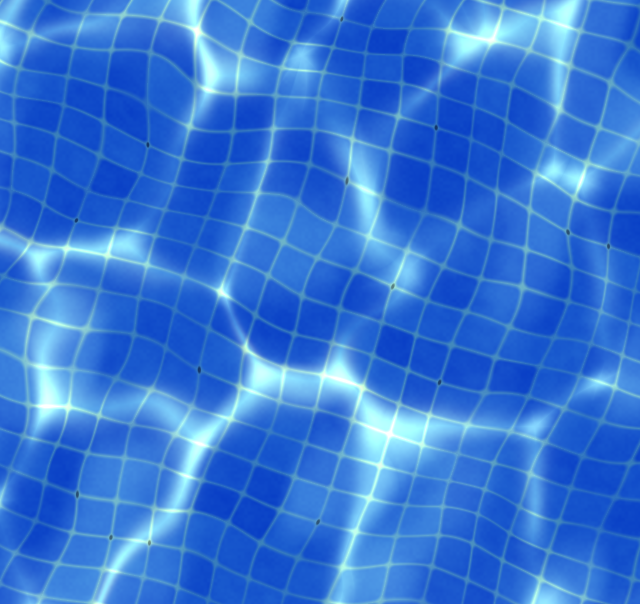
A WebGL 1 fragment shader for this texture:

```glsl
precision highp float;
// Blue pool tiles seen through rippling water: a tilted grid of rounded tiles
// is bent by smooth noise, then lit by a warped, broken cellular net of
// caustics with soft halos, glowing junctions and faint colour fringes.

uniform vec2 u_resolution;

// Tile grid, in canvas widths
const vec2 TILE_PITCH = vec2(0.063, 0.055);
const float TILE_TILT = 0.29;
const float CORNER_RADIUS = 0.008;
const float GROUT_HALF_WIDTH = 0.0016;
const float GROUT_SOFTNESS = 0.0030;
const float CHIP_RADIUS = 0.0050;
const float CHIP_CHANCE = 0.05;

// Water
const float SWELL_FREQ = 4.6;
const float SWELL_AMOUNT = 0.052;
const float RIPPLE_FREQ = 10.0;
const float RIPPLE_AMOUNT = 0.018;
const vec2 CAUSTIC_CELLS = vec2(4.0, 3.1);
const float CAUSTIC_BEND = 0.13;
const float FRINGE = 0.020;

// Colours
const vec3 TILE_DEEP = vec3(0.025, 0.235, 0.770);
const vec3 TILE_PALE = vec3(0.105, 0.365, 0.810);
const vec3 GROUT = vec3(0.250, 0.530, 0.720);
const vec3 GROUT_LIT = vec3(0.620, 0.780, 0.720);
const vec3 CHIP = vec3(0.030, 0.130, 0.330);
const vec3 SUNLIGHT = vec3(0.52, 0.62, 0.24);

float hash(vec2 p) {
  return fract(sin(dot(p, vec2(127.1, 311.7))) * 43758.5453);
}

vec2 hash2(vec2 p) {
  return vec2(hash(p), hash(p + 37.3));
}

float noise(vec2 p) {
  vec2 i = floor(p), f = fract(p);
  f = f * f * f * (f * (f * 6.0 - 15.0) + 10.0);
  return mix(mix(hash(i), hash(i + vec2(1.0, 0.0)), f.x),
             mix(hash(i + vec2(0.0, 1.0)), hash(i + 1.0), f.x), f.y);
}

vec2 noise2(vec2 p) {
  return vec2(noise(p), noise(p + 51.7)) - 0.5;
}

// Distances to the three nearest cell points, in ascending order
vec3 nearestCells(vec2 p) {
  vec2 cell = floor(p);
  vec3 near = vec3(9.0);
  for (int y = -1; y <= 1; y++) {
    for (int x = -1; x <= 1; x++) {
      vec2 c = cell + vec2(float(x), float(y));
      float d = length(c + 0.5 + 0.85 * (hash2(c + 8.0) - 0.5) - p);
      if (d < near.x) near = vec3(d, near.xy);
      else if (d < near.y) near = vec3(near.x, d, near.y);
      else near.z = min(near.z, d);
    }
  }
  return near;
}

// Light focused by the water surface, per colour channel
vec3 caustics(vec2 p) {
  vec2 bent = p + CAUSTIC_BEND * noise2(p * 4.2 + 3.0)
                + 0.035 * noise2(p * 11.0);
  bent.x -= 0.25 * bent.y;
  vec3 near = nearestCells(bent * CAUSTIC_CELLS);
  float edge = near.y - near.x;
  float strength = smoothstep(0.25, 0.85, noise(p * 6.0 + 19.0));
  float width = mix(0.05, 0.17, noise(p * 7.0 + 5.0));
  vec3 across = (edge + FRINGE * vec3(-1.0, 0.0, 1.0)) / width;
  vec3 core = exp(-across * across) * mix(0.08, 0.55, strength);
  float halo = exp(-edge * 5.0) * mix(0.10, 0.27, strength);
  float junction = (near.z - near.x) / 0.13;
  float glow = 0.65 * exp(-junction * junction);
  vec2 streak = vec2(p.x - 0.3 * p.y, 0.6 * p.y);
  float haze = 0.26 * smoothstep(0.45, 0.95, noise(streak * 9.0 + 71.0));
  return core + halo + glow + haze;
}

void main() {
  vec2 p = gl_FragCoord.xy / u_resolution.x;
  float pixel = 1.0 / u_resolution.x;

  // Refraction and tilt
  vec2 bent = p + SWELL_AMOUNT * noise2(p * SWELL_FREQ + 11.0)
                + RIPPLE_AMOUNT * noise2(p * RIPPLE_FREQ + 29.0);
  float c = cos(TILE_TILT), s = sin(TILE_TILT);
  vec2 grid = vec2(c * bent.x - s * bent.y, s * bent.x + c * bent.y) / TILE_PITCH;

  // Tiles with uneven glaze and fine grain
  vec2 id = floor(grid);
  float shade = 0.75 * hash(id + 4.0) + 0.25 * noise(grid * 3.0);
  shade += 0.16 * (noise(p * 190.0) - 0.5);
  vec3 color = mix(TILE_DEEP, TILE_PALE, shade);

  // Grout around rounded tiles
  vec2 halfTile = 0.5 * TILE_PITCH - GROUT_HALF_WIDTH - CORNER_RADIUS;
  vec2 q = abs(fract(grid) - 0.5) * TILE_PITCH - halfTile;
  float tile = length(max(q, 0.0)) + min(max(q.x, q.y), 0.0) - CORNER_RADIUS;
  float soft = GROUT_SOFTNESS + 0.5 * pixel;
  float grout = smoothstep(-soft, soft, tile);
  vec3 light = caustics(p);
  vec3 groutColor = mix(GROUT, GROUT_LIT, clamp(light.g, 0.0, 1.0));
  color = mix(color, groutColor, grout * mix(0.5, 0.95, noise(p * 14.0)));

  // Dark chips at a few crossings
  vec2 crossing = floor(grid + 0.5);
  float chip = length((grid - crossing) * TILE_PITCH * vec2(1.3, 0.8));
  float chipped = step(hash(crossing + 63.0), CHIP_CHANCE);
  color = mix(color, CHIP, 0.8 * chipped * (1.0 - smoothstep(0.3, 1.0, chip / CHIP_RADIUS)));

  gl_FragColor = vec4(min(color + light * SUNLIGHT, 1.0), 1.0);
}
```
